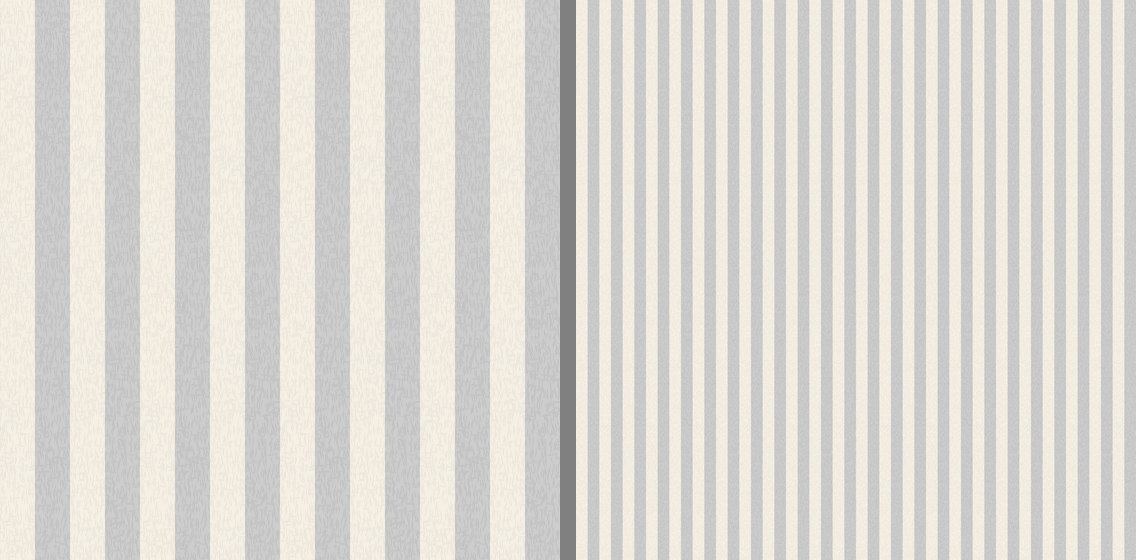
Left: one tile. Right: repeated 3 by 3.
This pattern is drawn by a WebGL 1 fragment shader. Its source:

```glsl
precision highp float;
// Even vertical stripes in cream and grey with a woven, dry-brushed fabric grain.

uniform vec2 u_resolution;

const float TAU = 6.2831853;
const float STRIPE_PAIRS = 8.0;
const float GRAIN_TILES = 4.0; // the grain repeats every two stripe pairs

const vec3 CREAM = vec3(0.962, 0.943, 0.895);
const vec3 CREAM_GRAIN = vec3(0.928, 0.908, 0.866);
const vec3 GREY = vec3(0.802, 0.803, 0.806);
const vec3 GREY_GRAIN = vec3(0.765, 0.766, 0.769);

vec4 hash4(vec2 cell, float seed) {
  vec4 phase = vec4(dot(cell, vec2(127.1, 311.7)), dot(cell, vec2(269.5, 183.3)),
                    dot(cell, vec2(419.2, 371.9)), dot(cell, vec2(78.2, 151.7)));
  return fract(sin(phase + seed) * 43758.545);
}

// Cellular noise: one elliptical fleck per cell, wrapped after "cells" cells.
float flecks(vec2 p, vec2 cells, vec2 halfSize, float density, float seed) {
  vec2 grid = p * cells;
  vec2 base = floor(grid);
  float nearest = 9.0;
  for (int j = -1; j <= 1; j++) {
    for (int i = -1; i <= 1; i++) {
      vec2 cell = base + vec2(float(i), float(j));
      vec4 rnd = hash4(mod(cell, cells), seed);
      vec2 radius = halfSize * mix(0.7, 1.3, rnd.z);
      float dist = length((grid - cell - rnd.xy) / radius);
      nearest = min(nearest, dist + 9.0 * step(density, rnd.w));
    }
  }
  return 1.0 - smoothstep(0.55, 1.45, nearest);
}

// Layered sines with whole periods, roughly -1 to 1.
float waves(vec2 p, vec2 freq) {
  float a = sin(TAU * (freq.x * p.x + freq.y * p.y));
  float b = sin(TAU * (2.0 * freq.x * p.x - 3.0 * freq.y * p.y) + 1.7 * a);
  return 0.6 * a + 0.4 * b;
}

// Vertical fibres crossed by patches of short horizontal threads.
float fabricGrain(vec2 uv) {
  vec2 p = vec2(uv.x * GRAIN_TILES, uv.y);
  vec2 bent = p + vec2(0.007 * waves(p, vec2(3.0, 17.0)),
                       0.002 * waves(p, vec2(7.0, 5.0)));
  float patches = waves(p, vec2(1.0, 5.0));
  float fibres = flecks(bent, vec2(48.0, 64.0), vec2(0.26, 0.46), 0.97, 1.3);
  float threads = flecks(bent, vec2(16.0, 110.0), vec2(0.42, 0.22), 0.55, 5.9);
  return max(fibres, threads * mix(0.6, 1.0, 0.5 + 0.5 * patches));
}

// 0 on the first half of each period, 1 on the second, with soft edges.
float stripes(float x, float count, float blur) {
  float phase = fract(x * count);
  float fromCentre = abs(phase - 0.75);
  fromCentre = min(fromCentre, 1.0 - fromCentre);
  return 1.0 - smoothstep(0.25 - blur, 0.25 + blur, fromCentre);
}

void main() {
  vec2 uv = gl_FragCoord.xy / u_resolution;
  float grain = fabricGrain(uv);
  float stripe = stripes(uv.x, STRIPE_PAIRS, 0.7 * STRIPE_PAIRS / u_resolution.x);

  // Faint warm drift on the cream
  float warmth = 0.5 + 0.5 * waves(uv, vec2(4.0, 3.0));
  vec3 cream = mix(CREAM, CREAM_GRAIN, grain) + vec3(0.003, -0.002, -0.002) * warmth;
  vec3 grey = mix(GREY, GREY_GRAIN, grain);

  gl_FragColor = vec4(mix(cream, grey, stripe), 1.0);
}
```
